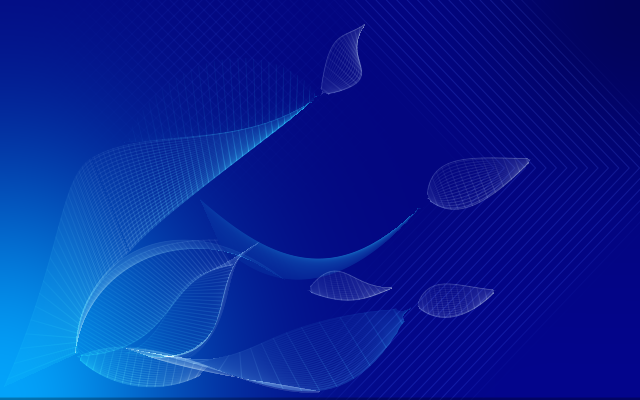
This background is drawn by a Shadertoy shader. Its source:

```glsl
const vec3 CYAN = vec3(0.10, 0.62, 0.80);
const vec3 AZURE = vec3(0.10, 0.42, 0.62);
const vec3 LILAC = vec3(0.42, 0.48, 0.62);
const vec3 PEARL = vec3(0.62, 0.68, 0.72);

float cross2(vec2 a, vec2 b) { return a.x * b.y - a.y * b.x; }

vec2 bezier(mat4x2 points, float t) {
    float s = 1.0 - t;
    return points * vec4(s * s * s, 3.0 * s * s * t, 3.0 * s * t * t, t * t * t);
}

// Evenly repeated hairlines that blend into their mean when packed tightly
float threads(float x, float count, float span, float width) {
    float pitch = max(span / count, 1e-4);
    float d = abs(fract(x * count) - 0.5) * pitch;
    float line = 1.0 - smoothstep(0.0, width, d);
    float mean = min(width / pitch, 1.0);
    return mix(mean, line, smoothstep(1.0, 2.6, pitch / width));
}

// Woven sheet that brightens toward curve b; count = threads along and across
vec3 ribbon(vec2 p, mat4x2 a, mat4x2 b, vec2 count, float rim, vec3 startTint, vec3 endTint, float width) {
    const int STEPS = 32;
    vec3 light = vec3(0.0);
    vec2 a0 = bezier(a, 0.002), b0 = bezier(b, 0.002);
    float f0 = cross2(p - a0, b0 - a0);
    for (int i = 1; i <= STEPS; i++) {
        float t = mix(0.002, 0.998, float(i) / float(STEPS));
        vec2 a1 = bezier(a, t), b1 = bezier(b, t);
        float f1 = cross2(p - a1, b1 - a1);
        if ((f0 < 0.0) != (f1 < 0.0)) {
            // The rung through p gives its sheet coordinates u, v
            float k = f0 / (f0 - f1);
            float u = (float(i) - 1.0 + k) / float(STEPS);
            vec2 origin = mix(a0, a1, k);
            vec2 rung = mix(b0, b1, k) - origin;
            float v = dot(p - origin, rung) / max(dot(rung, rung), 1e-6);
            if (v > -0.15 && v < 1.15) {
                vec2 tangent = mix(a1 - a0, b1 - b0, v) * float(STEPS);
                float area = abs(cross2(rung, tangent));
                float span = area / max(length(tangent), 1e-4);
                float reach = area / max(length(rung), 1e-4);
                float inset = min(v, 1.0 - v) * span;
                float weave = 0.04 + 0.36 * threads(v, count.x, span, width)
                    + 0.26 * threads(u, count.y, reach, width);
                float glow = weave * mix(0.45, 1.0, v) + 0.14 * pow(clamp(v, 0.0, 1.0), 6.0)
                    + rim * (1.0 - smoothstep(0.0, width, abs(inset)));
                glow *= smoothstep(0.0, width * 1.5, length(rung));
                light += mix(startTint, endTint, u) * glow * smoothstep(-width, 0.0, inset);
            }
        }
        a0 = a1; b0 = b1; f0 = f1;
    }
    return light;
}

// Leaf outline filled with a fine net; each side has two bends
vec3 leaf(vec2 p, vec2 base, vec2 tip, vec2 left0, vec2 left1, vec2 right0, vec2 right1, float width) {
    return ribbon(p, mat4x2(base, left0, left1, tip), mat4x2(base, right0, right1, tip),
        vec2(15.0, 14.0), 0.4, LILAC * 0.65, PEARL * 0.7, width);
}

vec3 backdrop(vec2 p, float width) {
    vec2 q = p / 100.0;
    float glow = exp(-dot(q * q, vec2(3.9, 2.8)));
    vec3 color = vec3(0.01, 0.02, 0.50) + glow * vec3(0.0, 0.62, 0.48);
    color.b += 0.05 * smoothstep(0.6, 0.0, q.y) * smoothstep(0.4, 1.4, q.x);
    color *= 1.0 - 0.3 * smoothstep(0.6, 0.0, length(q - vec2(1.6, 1.0)));
    // Faint chevrons on the right and slanted lines at the top
    float chevron = p.x + abs(p.y - 58.0) * 0.95;
    float band = smoothstep(112.0, 132.0, chevron) * (1.0 - smoothstep(165.0, 177.0, chevron));
    vec2 offset = (p - vec2(55, 90)) / 24.0;
    float slant = exp(-dot(offset, offset));
    float rays = 0.11 * band * smoothstep(72.0, 100.0, p.x) * threads(chevron / 2.6, 1.0, 1.9, width);
    rays += 0.05 * slant * (threads((p.x - p.y) / 3.0, 1.0, 2.1, width) + threads((p.x + p.y) / 3.0, 1.0, 2.1, width));
    color += rays * vec3(0.5, 0.7, 0.9);
    return color * mix(0.7, 1.0, smoothstep(0.3, 0.9, p.y));
}

void mainImage(out vec4 fragColor, in vec2 fragCoord) {
    // One unit is a hundredth of the canvas height
    vec2 p = fragCoord / iResolution.xy * vec2(160, 100);
    float w = max(0.28, 100.0 / iResolution.y);
    vec3 light = vec3(0.0);

    // Tall sheet, its cyan neck and the fan above
    light += ribbon(p, mat4x2(1, 3.1, 15.6, 35.4, 14.6, 55.2, 22.9, 60.4), mat4x2(19.2, 11.5, 18.8, 20.8, 22.9, 29.2, 32.3, 37.1), vec2(36, 24), 0.06, CYAN * 0.7, LILAC * 0.7, w);
    light += ribbon(p, mat4x2(22.9, 60.4, 36.5, 68.8, 60.4, 61.5, 80, 76), mat4x2(32.3, 37.1, 39.6, 45.8, 60.4, 60.4, 80, 76), vec2(26, 38), 0.12, LILAC * 0.7, CYAN * 1.5, w);
    light += ribbon(p, mat4x2(31, 64.6, 41.7, 87.5, 66.7, 91.7, 80, 76), mat4x2(31, 64.4, 48, 65.6, 64.6, 65.6, 80, 76), vec2(0.4, 28), 0.0, AZURE * 0.3, CYAN * 0.8, w);

    // Arched sheets with a bright crest
    light += ribbon(p, mat4x2(19.2, 11.5, 17.7, 27, 31.2, 40.6, 54.6, 40), mat4x2(19.2, 10.8, 45.8, 12.5, 39.6, 31.2, 58.3, 33.8), vec2(0.4, 48), 0.15, CYAN * 0.8, LILAC, w);
    light += ribbon(p, mat4x2(18.8, 12.5, 19.8, 35.4, 43.8, 51, 70.8, 30.2), mat4x2(18.8, 11.5, 20.8, 31.2, 41.7, 43.8, 62.5, 35), vec2(13, 0.4), 0.1, PEARL * 1.1, AZURE * 0.5, w);
    mat4x2 fold = mat4x2(37.5, 10.8, 62.5, 9.4, 50, 33.3, 64.6, 39.2);
    light += ribbon(p, mat4x2(31.2, 11.5, 44.8, 16.7, 39.6, 31.2, 58.3, 33.8), fold, vec2(0.4, 40), 0.1, CYAN * 0.8, LILAC * 0.8, w);
    light += ribbon(p, mat4x2(47.9, 10.8, 60.4, 20.8, 54.2, 35.4, 64.6, 39.2), fold, vec2(10, 0.4), 0.05, PEARL * 0.6, LILAC * 0.8, w);

    // Stem reaching the right leaf
    light += ribbon(p, mat4x2(54.6, 39.6, 66.7, 27, 85.4, 24, 106.7, 50.4), mat4x2(50, 50, 64.6, 37.5, 83.3, 24, 106.7, 50.4), vec2(20, 0.4), 0.0, AZURE * 0.35, CYAN * 1.3, w);

    // Low folds along the bottom
    light += ribbon(p, mat4x2(19.2, 10.8, 31.2, 15.6, 39.6, 12.5, 52, 8.3), mat4x2(19.2, 10.8, 27, 3.1, 39.6, 1, 50, 6.2), vec2(16, 16), 0.1, CYAN, PEARL * 0.8, w);
    light += ribbon(p, mat4x2(43.8, 10.4, 66.7, 8.3, 62.5, 19.8, 103, 23.2), mat4x2(31.2, 12.9, 66.7, 8.3, 83.3, -13.5, 103, 23.2), vec2(30, 14), 0.06, LILAC * 0.8, AZURE, w);
    light += ribbon(p, mat4x2(31.2, 12.9, 50, 12.5, 60.4, 2, 79.2, 1.7), mat4x2(35.4, 11.5, 47.9, 7.3, 62.5, 5.2, 80.2, 2), vec2(9, 0.4), 0.1, PEARL, LILAC, w);

    // Leaves
    light += leaf(p, vec2(80, 76), vec2(91.9, 94.4), vec2(82.3, 93.8), vec2(85.4, 89.6), vec2(100, 80.2), vec2(83.3, 84.4), w);
    light += leaf(p, vec2(106.7, 50.4), vec2(133.3, 60.4), vec2(107.3, 62.5), vec2(118.8, 60.4), vec2(114.6, 43.8), vec2(122.9, 50), w);
    light += leaf(p, vec2(76.7, 27.3), vec2(98.8, 28.3), vec2(85.4, 38.5), vec2(87.5, 27), vec2(87.5, 23), vec2(91.7, 25.4), w);
    light += leaf(p, vec2(104.2, 23.5), vec2(124.2, 27.5), vec2(107.3, 32.3), vec2(114.6, 28.1), vec2(109.4, 18.8), vec2(116.7, 19.8), w);

    // Screen blend
    vec3 color = 1.0 - (1.0 - clamp(backdrop(p, w), 0.0, 1.0)) * (1.0 - min(light, 0.95));
    fragColor = vec4(color, 1.0);
}
```
